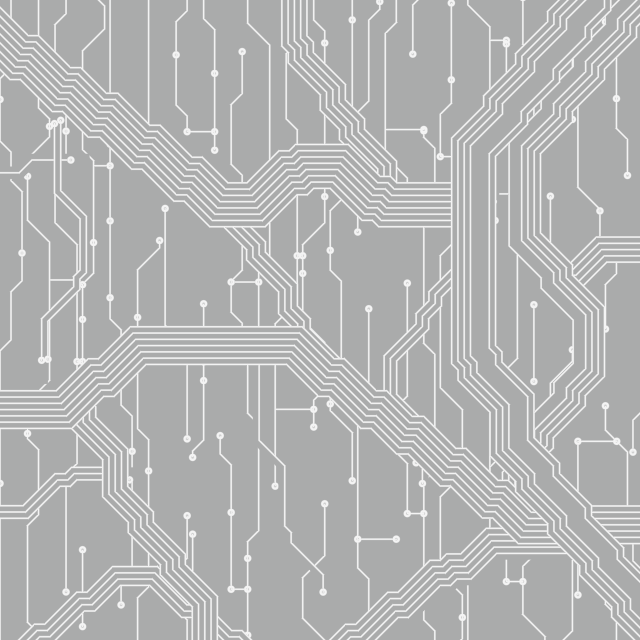
A WebGL 1 fragment shader for this pattern:

```glsl
precision highp float;
// Circuit board: pale traces and round pads on flat grey. Loose traces climb
// hashed columns with 45 degree jogs; above them lie bundles of parallel lines,
// each a sum of stepped ramps, and each bundle covers whatever it crosses.
uniform vec2 u_resolution;

const float PITCH = 0.0098;             // spacing of lines in a bundle
const vec2 CELL = vec2(0.043, 0.12);    // column width, jog length of loose traces
float ink = 0.0;

float hash(vec2 p) {
  return fract(sin(dot(p, vec2(127.1, 311.7))) * 43758.545);
}

// Antialiased coverage of a signed distance
float cover(float d) {
  float soft = 0.75 / u_resolution.y;
  return 1.0 - smoothstep(-soft, soft, d);
}

float stroke(float d) { return cover(d - 0.00125); }

// Round via with a dull centre
float pad(vec2 q) {
  float r = length(q);
  return cover(r - 0.0058) * (1.0 - 0.5 * cover(r - 0.002));
}

// ---- Loose traces: id = (column, row) ----
vec2 knot(vec2 id) {
  float x = id.x + 0.4 * floor(3.0 * hash(id));
  return CELL * vec2(x, id.y + 0.9 * hash(vec2(id.x, 3.0)));
}

float live(vec2 id) { return step(0.22, hash(id + 51.0)); }

float rowAt(float col, float y) {
  return floor(y / CELL.y - 0.9 * hash(vec2(col, 3.0)));
}

// Trace x at height y: vertical, one diagonal jog, vertical; slant is 1 on the jog
float traceX(float col, float y, out float slant) {
  vec2 id = vec2(col, rowAt(col, y));
  vec2 a = knot(id);
  float shift = knot(id + vec2(0.0, 1.0)).x - a.x;
  float t = y - a.y - (CELL.y - abs(shift)) * hash(id + 17.0);
  slant = step(0.0, t) * step(t, abs(shift));
  return a.x + sign(shift) * clamp(t, 0.0, abs(shift));
}

void looseTraces(vec2 p) {
  for (int i = -1; i <= 2; i++) {
    float col = floor(p.x / CELL.x) - float(i);
    vec2 id = vec2(col, rowAt(col, p.y));
    float slant;
    float d = abs(p.x - traceX(col, p.y, slant));
    ink = max(ink, live(id) * stroke(d * mix(1.0, 0.707, slant)));

    // Pads at loose ends and some joints, with a few links to the next column
    for (int j = 0; j < 2; j++) {
      vec2 k = id + vec2(0.0, float(j));
      vec2 a = knot(k);
      float above = live(k), below = live(k - vec2(0.0, 1.0));
      float padded = max(abs(above - below), above * step(0.6, hash(k + 29.0)));
      ink = max(ink, padded * pad(p - a));
      if (hash(k + 83.0) < 0.08) {
        float endX = traceX(col + 1.0, a.y, slant);
        float link = max(abs(p.y - a.y), max(a.x - p.x, p.x - endX));
        ink = max(ink, max(stroke(link), pad(p - vec2(endX, a.y))));
      }
    }
  }
}

// ---- Bundles ----
// Stepped 45 degree ramp, r = (start, signed rise): slopes of 0.05 with short
// flats between; the shift by offset keeps neighbouring lines truly parallel
float ramp(float t, float offset, vec2 r) {
  float s = sign(r.y);
  float u = max(t + s * 0.4142 * offset - r.x, 0.0);
  float stairs = 0.05 * floor(u / 0.066) + min(mod(u, 0.066), 0.05);
  return s * min(stairs, abs(r.y));
}

float route(float t, float o, vec2 a, vec2 b, vec2 c, vec2 d) {
  return o + ramp(t, o, a) + ramp(t, o, b) + ramp(t, o, c) + ramp(t, o, d);
}

// p = (along, across); span limits the bundle along its run
void bundle(vec2 p, float base, float lines, vec2 span, vec2 a, vec2 b, vec2 c, vec2 d) {
  p.y -= base;
  if (abs(p.y - route(p.x, 0.0, a, b, c, d)) > 0.1) return;
  if (p.x < span.x - 0.02 || p.x > span.y + 0.02) return;
  float layer = 0.0;
  for (int k = 0; k < 9; k++) {
    vec2 seed = vec2(float(k), base * 37.0);
    if (float(k) >= lines || hash(seed) < 0.06) continue;
    float o = (float(k) - 0.5 * (lines - 1.0)) * PITCH;
    vec2 ends = span + 0.05 * vec2(hash(seed + 5.0), -hash(seed + 9.0));
    float y = route(p.x, o, a, b, c, d);
    float slope = (route(p.x + 0.0005, o, a, b, c, d) - y) / 0.0005;
    float dist = abs(p.y - y) * inversesqrt(1.0 + slope * slope);
    layer = max(layer, stroke(max(dist, max(ends.x - p.x, p.x - ends.y))));
    layer = max(layer, pad(p - vec2(ends.x, route(ends.x, o, a, b, c, d))));
    layer = max(layer, pad(p - vec2(ends.y, route(ends.y, o, a, b, c, d))));
  }
  float rim = 0.5 * (lines - 1.0) * PITCH;
  float across = max(route(p.x, -rim, a, b, c, d) - p.y, p.y - route(p.x, rim, a, b, c, d));
  float band = cover(max(across, max(span.x - p.x, p.x - span.y)));
  ink = max(ink * (1.0 - band), layer);
}

void main() {
  vec2 p = gl_FragCoord.xy / u_resolution.y, q = p.yx, none = vec2(0.0);
  looseTraces(p);

  // Minor branches, p runs across and q runs up
  bundle(p, 0.73, 3.0, vec2(-0.1, 0.14), vec2(0.03, 0.02), none, none, none);
  bundle(p, 0.20, 3.0, vec2(-0.1, 0.21), vec2(0.04, 0.06), none, none, none);
  bundle(p, 0.57, 5.0, vec2(0.85, 1.1), vec2(0.90, 0.04), none, none, none);
  bundle(p, -0.04, 4.0, vec2(-0.1, 0.5), vec2(0.01, 0.14), vec2(0.24, -0.14), none, none);
  bundle(q, 0.50, 2.0, vec2(0.03, 0.46), vec2(0.10, -0.06), vec2(0.27, -0.04), none, none);
  bundle(q, 0.07, 2.0, vec2(0.40, 0.82), vec2(0.50, 0.06), vec2(0.66, -0.04), none, none);
  bundle(q, 0.52, 4.0, vec2(0.38, 0.70), vec2(0.43, -0.07), vec2(0.55, -0.10), none, none);
  bundle(q, 0.66, 3.0, vec2(0.24, 0.62), vec2(0.33, -0.05), vec2(0.44, 0.07), vec2(0.54, 0.05), none);
  bundle(q, 0.60, 5.0, vec2(0.66, 1.1), vec2(0.74, -0.08), vec2(0.86, -0.06), none, none);
  bundle(q, 0.32, 5.0, vec2(-0.1, 0.40), vec2(0.06, -0.14), vec2(0.29, -0.06), none, none);
  bundle(p, -0.05, 6.0, vec2(0.4, 0.95), vec2(0.50, 0.16), vec2(0.73, 0.04), none, none);

  // Main arteries
  bundle(p, 0.96, 8.0, vec2(-0.1, 0.78), vec2(-0.02, -0.14), vec2(0.17, -0.14), vec2(0.40, 0.06), vec2(0.53, -0.06));
  bundle(q, 0.79, 6.0, vec2(0.20, 1.1), vec2(0.26, 0.13), vec2(0.51, -0.10), vec2(0.77, 0.18), none);
  bundle(p, 0.36, 7.0, vec2(-0.1, 1.1), vec2(0.10, 0.10), vec2(0.46, -0.14), vec2(0.65, -0.14), none);
  bundle(q, 1.04, 8.0, vec2(-0.1, 1.1), vec2(0.0, -0.10), vec2(0.13, -0.14), vec2(0.37, -0.06), vec2(0.77, 0.18));

  vec3 board = vec3(0.668, 0.672, 0.672), trace = vec3(0.955);
  gl_FragColor = vec4(mix(board, trace, ink), 1.0);
}
```
